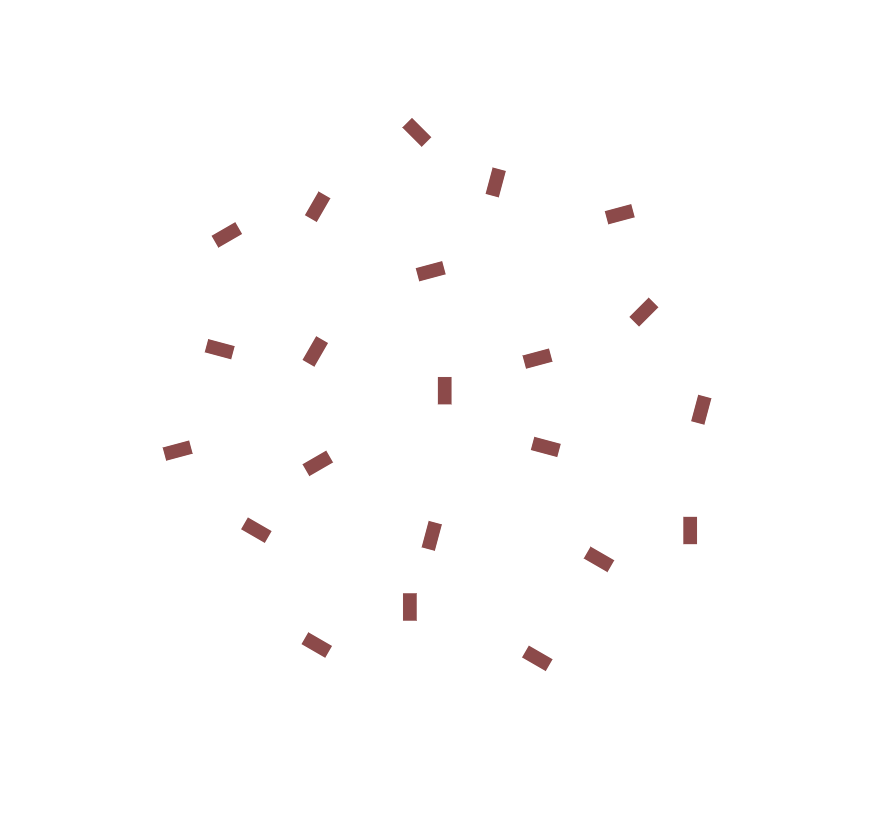
A WebGL 2 fragment shader for this pattern:

```glsl
#version 300 es
precision highp float;

// Sparse brown-red bricks scattered over a white ground: one in the middle,
// an inner ring and a zigzag outer ring. A hash jitters each place and picks
// its tilt in fixed steps. Lengths are fractions of the canvas height.

uniform vec2 u_resolution;
out vec4 fragColor;

const vec3 GROUND = vec3(1.0);
const vec3 BRICK = vec3(0.55, 0.292, 0.292);
const vec2 BRICK_HALF_SIZE = vec2(0.0166, 0.0083);
const vec2 CLUSTER_CENTER = vec2(-0.011, 0.013);  // from the canvas centre
const int INNER_COUNT = 6;
const int OUTER_COUNT = 15;
const float INNER_RADIUS = 0.147;
const float OUTER_RADIUS = 0.296;
const float ZIGZAG = 0.035;
const float RADIUS_JITTER = 0.036;
const float ANGLE_JITTER = 0.3;      // share of the step between neighbours
const float TILT_STEP = radians(15.0);
const float TILT_START = radians(-45.0);
const float TILT_CHOICES = 10.0;
const float EDGE_PIXELS = 1.2;
const float TAU = 6.2831853;

float hash(float n) {
    return fract(sin(n * 12.9898 + 4.1414) * 43758.5453);
}

mat2 rotation(float angle) {
    float c = cos(angle), s = sin(angle);
    return mat2(c, s, -s, c);
}

float boxDistance(vec2 p, vec2 halfSize) {
    vec2 d = abs(p) - halfSize;
    return length(max(d, 0.0)) + min(max(d.x, d.y), 0.0);
}

// Brick 0 is the middle one, then the inner ring, then the outer ring.
vec2 brickPosition(int index) {
    if (index == 0) return vec2(0.007, 0.014);
    bool inner = index <= INNER_COUNT;
    float slot = float(inner ? index - 1 : index - 1 - INNER_COUNT);
    float count = float(inner ? INNER_COUNT : OUTER_COUNT);
    float seed = float(index);

    float phase = inner ? 0.5 : 0.0;
    float angle = (slot + phase + ANGLE_JITTER * (hash(seed) - 0.5)) * TAU / count;
    float zigzag = ZIGZAG * (1.0 - 2.0 * mod(slot, 2.0));
    float radius = inner ? INNER_RADIUS : OUTER_RADIUS + zigzag;
    radius += RADIUS_JITTER * (hash(seed + 31.0) - 0.5);
    return radius * vec2(cos(angle), sin(angle));
}

float brickTilt(int index) {
    if (index == 0) return 0.25 * TAU;
    return TILT_START + TILT_STEP * floor(TILT_CHOICES * hash(float(index) + 67.0));
}

void main() {
    vec2 p = (gl_FragCoord.xy - 0.5 * u_resolution) / u_resolution.y - CLUSTER_CENTER;

    // Nearest brick wins
    float nearest = 1.0;
    for (int i = 0; i <= INNER_COUNT + OUTER_COUNT; i++) {
        vec2 local = rotation(-brickTilt(i)) * (p - brickPosition(i));
        nearest = min(nearest, boxDistance(local, BRICK_HALF_SIZE));
    }

    // Smooth edge
    float edge = 0.5 * EDGE_PIXELS / u_resolution.y;
    float coverage = 1.0 - smoothstep(-edge, edge, nearest);
    fragColor = vec4(mix(GROUND, BRICK, coverage), 1.0);
}
```
